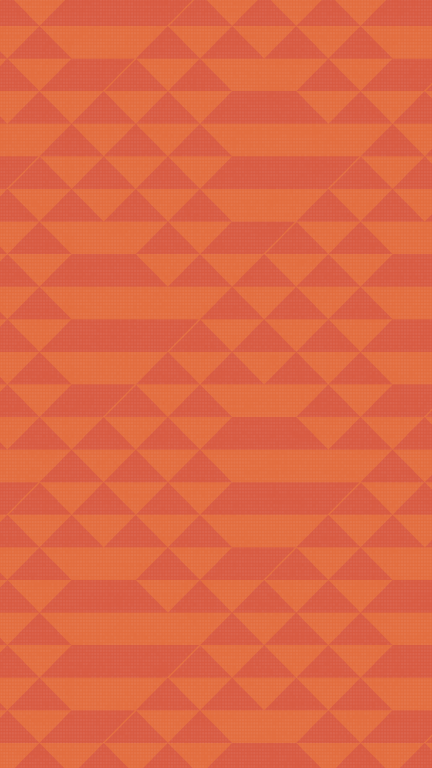
This pattern is drawn by a Shadertoy shader. Its source:

```glsl
// Lengths are fractions of the canvas height
const vec2 UNIT = vec2(0.0418, 0.04243);      // half triangle base, row height
const vec2 ANCHOR = vec2(0.3440, 0.8813);     // top centre of one stripe motif
const float BLOCK_ROWS = 5.0;                 // rows per motif
const float PERIOD = 10.0;                    // half bases per horizontal repeat
const float SEAM = 0.030;                     // half width of the diagonal seam
const vec2 STITCH = vec2(0.0037, 0.0043);     // size of one woven stitch
const vec3 RED = vec3(0.848, 0.352, 0.252);
const vec3 RED_THREAD = vec3(0.856, 0.395, 0.310);
const vec3 ORANGE = vec3(0.890, 0.424, 0.240);
const vec3 ORANGE_THREAD = vec3(0.894, 0.462, 0.298);
const int SAMPLES = 3;                        // antialiasing grid per side

float hash(vec2 p) {
    return fract(sin(dot(p, vec2(127.1, 311.7))) * 43758.5);
}

// 1 on red areas, 0 on orange ones
float redMask(vec2 p) {
    vec2 g = vec2(p.x - ANCHOR.x, ANCHOR.y - p.y) / UNIT;
    float row = floor(g.y);
    float depth = g.y - row;                  // 0 at row top, 1 at row base
    float block = floor(row / BLOCK_ROWS);
    int r = int(row - block * BLOCK_ROWS);
    bool evenRow = r % 2 == 0;

    // Each block is shifted by half a repeat
    float x = mod(g.x + 0.5 * PERIOD * (block + 1.0), PERIOD) - 0.5 * PERIOD;

    // Upright triangles, staggered by row
    float toPeak = abs(mod(x + (evenRow ? 0.0 : 1.0), 2.0) - 1.0);
    bool red = toPeak < depth;

    // Stripes: merged triangles on even rows, omitted ones on odd rows
    float stripeEnd = (r == 1 || r == 2) ? 3.0 : 1.0;
    if (x > -1.0 && x < stripeEnd) red = evenRow;
    if (r == 4 && abs(x) > 4.0) red = false;

    // Thin seam closing the lower red stripes
    bool hasSeam = r == 2 || r == 4;
    if (hasSeam && abs(x - stripeEnd + depth) < SEAM) red = false;
    return red ? 1.0 : 0.0;
}

// Raised thread amount with uneven stitches and soft slubs
float weave(vec2 p) {
    vec2 q = p / STITCH;
    vec2 cell = floor(q);
    vec2 bump = sin(3.14159 * fract(q));
    float stitch = smoothstep(0.1, 0.75, bump.x * bump.y);
    float uneven = 0.55 * hash(cell)
                 + 0.30 * hash(vec2(cell.y, 7.0))
                 + 0.25 * hash(vec2(cell.x, 19.0));
    float slub = 0.10 * sin(p.x * 61.0 + 2.0 * sin(p.y * 37.0))
               + 0.08 * sin(p.y * 143.0 + 1.5 * sin(p.x * 29.0));
    return clamp(stitch * (0.35 + uneven + slub), 0.0, 1.0);
}

vec3 cloth(vec2 p) {
    float thread = weave(p);
    vec3 orange = mix(ORANGE, ORANGE_THREAD, thread);
    vec3 red = mix(RED, RED_THREAD, thread);
    return mix(orange, red, redMask(p));
}

void mainImage(out vec4 fragColor, in vec2 fragCoord) {
    vec3 sum = vec3(0.0);
    for (int j = 0; j < SAMPLES; j++) {
        for (int i = 0; i < SAMPLES; i++) {
            vec2 offset = (vec2(i, j) + 0.5) / float(SAMPLES) - 0.5;
            sum += cloth((fragCoord + offset) / iResolution.y);
        }
    }
    fragColor = vec4(sum / float(SAMPLES * SAMPLES), 1.0);
}
```
